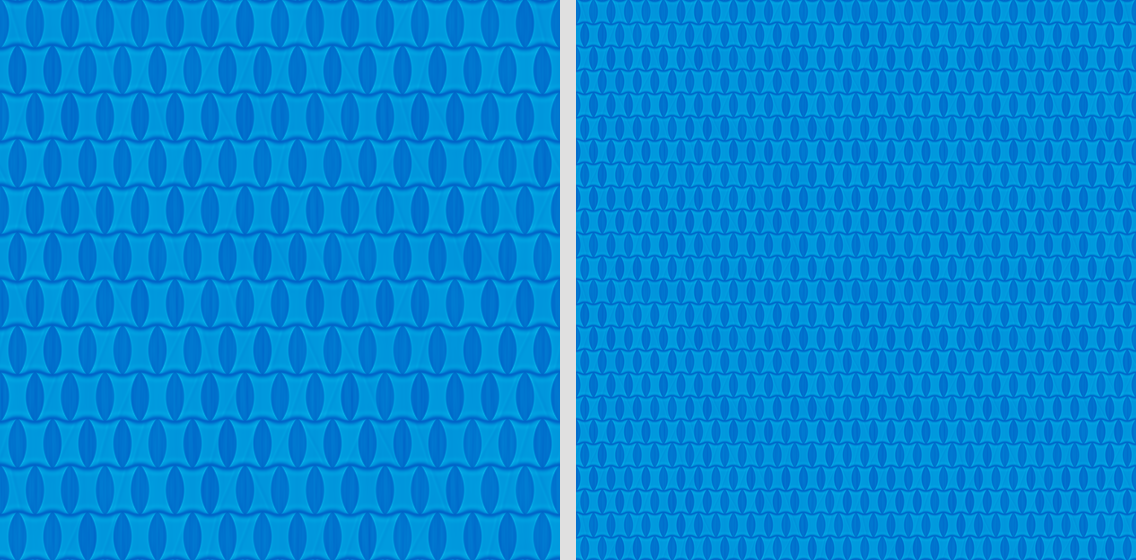
Left, the tile; right, the same tile 2 across and 2 down.
Reproduce this pattern procedurally as a WebGL 1 fragment shader.

```glsl
precision highp float;
// Glossy blue quilted relief: bright pincushion tiles parted by dark pointed lenses,
// in staggered rows with wavy seams. Each row is measured between its two seams, and a
// single tone is summed from soft profiles, layered sines and hashed creases.

uniform vec2 u_resolution;

const float COLS = 16.0;
const float ROWS = 12.0;             // even, so that the stagger wraps
const float SEAM_SAG = 0.03;         // seam wave height, in rows
const float LENS_HALF_WIDTH = 0.26;  // in columns
const float LENS_ROUNDNESS = 0.72;
const float RIM_WIDTH = 0.032;       // bright line beside each lens
const float CREASE_SHARE = 0.6;      // share of tiles with a diagonal fold
const vec3 DEEP_BLUE = vec3(0.0, 0.34, 0.76);
const vec3 LIGHT_BLUE = vec3(0.0, 0.70, 0.91);
const float TAU = 6.2831853;

float hash(vec2 cell) {
  vec3 q = fract(vec3(cell.xyx) * 0.1031);
  q += dot(q, q.yzx + 33.33);
  return fract((q.x + q.y) * q.z);
}

float bump(float x, float width) {
  x /= width;
  return exp(-x * x);
}

// Fine vertical streaks, shifted by a random phase.
float streaks(vec2 q, float phase) {
  float bend = 0.5 * sin(5.0 * q.y + TAU * phase);
  return 0.5 * sin(24.0 * q.x + bend + 17.0 * phase)
       + 0.3 * sin(47.0 * q.x - bend + 41.0 * phase)
       + 0.2 * sin(83.0 * q.x + 2.0 * bend + 67.0 * phase);
}

// Dark hollow between two tiles.
float lensTone(vec2 q, float width, vec2 id) {
  float seed = hash(id + 3.0);
  float across = clamp(abs(q.x) / max(width, 0.01), 0.0, 1.0);
  float tone = 0.36 - 0.11 * across * across - 0.25 * q.y * q.y;
  tone += 0.055 * streaks(q, seed) + 0.06 * (hash(id + 11.0) - 0.5);
  float core = bump(q.x - 0.12 * (seed - 0.5), 0.04) * bump(q.y, 0.32);
  return tone - 0.13 * seed * core;
}

// Bright cushion with a shallow centre and an occasional diagonal fold.
float tileTone(vec2 q, float rimDistance, float seamDistance, vec2 id) {
  float seed = hash(id + 29.0);
  float tone = 0.69 + 0.05 * (seed - 0.5) + 0.015 * streaks(q * 0.6, seed);
  tone += 0.05 * exp(-rimDistance / 0.1);
  float tip = 4.0 * q.y * q.y;
  tone += (0.10 + 0.17 * tip) * bump(rimDistance - 0.015, RIM_WIDTH);
  tone += 0.09 * bump(seamDistance - 0.13, 0.055);
  float slope = (seed > 0.5 ? 1.0 : -1.0) * mix(0.3, 0.7, hash(id + 47.0));
  float fold = q.x - slope * q.y - 0.3 * (hash(id + 53.0) - 0.5);
  float creased = step(hash(id + 71.0), CREASE_SHARE);
  return tone + creased * (0.06 * bump(fold, 0.035) - 0.05 * bump(fold - 0.08, 0.05));
}

void main() {
  vec2 uv = gl_FragCoord.xy / u_resolution;
  vec2 p = uv * vec2(COLS, ROWS);
  float pixel = COLS / u_resolution.x;

  // Row between two wavy seams, shifted half a column on every other row.
  float border = floor(p.y + 0.5);
  float side = 2.0 * mod(border, 2.0) - 1.0;
  float seam = border - SEAM_SAG * side * cos(TAU * p.x);
  float row = p.y < seam ? border - 1.0 : border;
  float x = p.x - 0.5 * (1.0 - mod(row, 2.0));
  float wrappedRow = mod(row, ROWS);

  // Local coordinates, from -0.5 to 0.5, around the lens and around the tile.
  float lensX = fract(x + 0.5) - 0.5;
  float tileX = fract(x) - 0.5;
  float rowHeight = 1.0 + 2.0 * SEAM_SAG * cos(TAU * lensX);
  float v = (p.y - row - 0.5) / rowHeight;
  vec2 lensId = vec2(mod(floor(x + 0.5), COLS), wrappedRow);
  vec2 tileId = vec2(mod(floor(x), COLS), wrappedRow);

  float width = LENS_HALF_WIDTH * pow(max(1.0 - 4.0 * v * v, 0.0), LENS_ROUNDNESS);
  float rim = abs(lensX) - width;
  float seamDistance = 0.5 - abs(v);

  // Blend hollow and cushion across the soft rim.
  float soft = max(0.035, pixel);
  float tone = mix(lensTone(vec2(lensX, v), width, lensId),
                   tileTone(vec2(tileX, v), max(rim, 0.0), seamDistance, tileId),
                   smoothstep(-soft, soft, rim));

  // Dark seam, thickest between the lens tips.
  float thickness = mix(0.022, 0.062, smoothstep(0.05, 0.4, abs(lensX)));
  tone = mix(tone, 0.10, 0.9 * bump(seamDistance, max(thickness, pixel)));

  // Slow unevenness over the whole sheet.
  tone += 0.012 * sin(TAU * (3.0 * uv.x + 2.0 * uv.y) + 2.0 * sin(TAU * 2.0 * uv.y));

  vec3 color = mix(DEEP_BLUE, LIGHT_BLUE, clamp(tone, 0.0, 1.1));
  color.r = 0.05 * smoothstep(0.75, 1.05, tone);
  gl_FragColor = vec4(color, 1.0);
}
```
